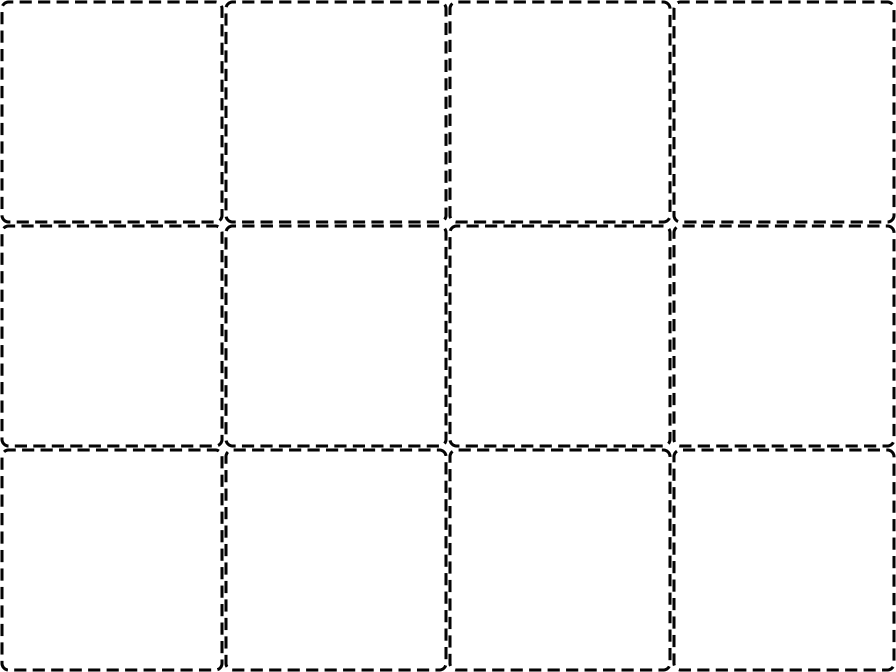
A Shadertoy shader for this pattern:

```glsl
// A four by three grid of rounded squares drawn in thin dashed black outlines.
// Each outline is a rounded-box distance cut into dashes by its arc length,
// and a hash per tile shifts where the dashes start.

const float HALF_PI = 1.57079633;

float hash(vec2 cell) {
    vec3 p = fract(cell.xyx * vec3(0.1031, 0.1030, 0.0973));
    p += dot(p, p.yzx + 33.33);
    return fract((p.x + p.y) * p.z);
}

// Signed distance to a square with rounded corners
float roundedSquare(vec2 p, float halfSize, float radius) {
    vec2 q = abs(p) - (halfSize - radius);
    return length(max(q, 0.0)) + min(max(q.x, q.y), 0.0) - radius;
}

// Position along the outline, from 0 to 1 for a full turn
float outlinePosition(vec2 p, float halfSize, float radius) {
    float quarter = floor(atan(p.y, p.x) / HALF_PI + 0.5);
    float angle = quarter * HALF_PI;
    vec2 axis = vec2(cos(angle), sin(angle));
    vec2 q = vec2(dot(p, axis), dot(p, vec2(-axis.y, axis.x)));

    // Straight side, then half of the corner arc at either end
    float straight = halfSize - radius;
    float along = clamp(q.y, -straight, straight);
    float bend = atan(q.y - along, max(q.x - straight, 1e-5));
    float quarterLength = 2.0 * straight + radius * HALF_PI;
    return (quarter + (along + radius * bend) / quarterLength) / 4.0;
}

void mainImage(out vec4 fragColor, in vec2 fragCoord) {
    // Three tiles down, four across at 4:3
    vec2 grid = fragCoord / iResolution.y * 3.0;
    float pixel = 3.0 / iResolution.y;
    vec2 cell = floor(grid);
    vec2 p = fract(grid) - 0.5;

    // Thin outline just inside the tile edge
    float halfSize = 0.4911;
    float radius = 0.03;
    float stroke = abs(roundedSquare(p, halfSize, radius)) - 0.0068;

    // 47 dashes per outline, each filling two thirds of its period
    float phase = outlinePosition(p, halfSize, radius) * 47.0 + hash(cell + 7.0);
    float dash = (abs(fract(phase) - 0.5) - 0.33) * 0.0826;

    // Smooth edges across and along the stroke
    vec2 coverage = clamp(0.5 - vec2(stroke, dash) / pixel, 0.0, 1.0);
    vec3 paper = vec3(1.0);
    vec3 ink = vec3(0.015);
    fragColor = vec4(mix(paper, ink, coverage.x * coverage.y), 1.0);
}
```
